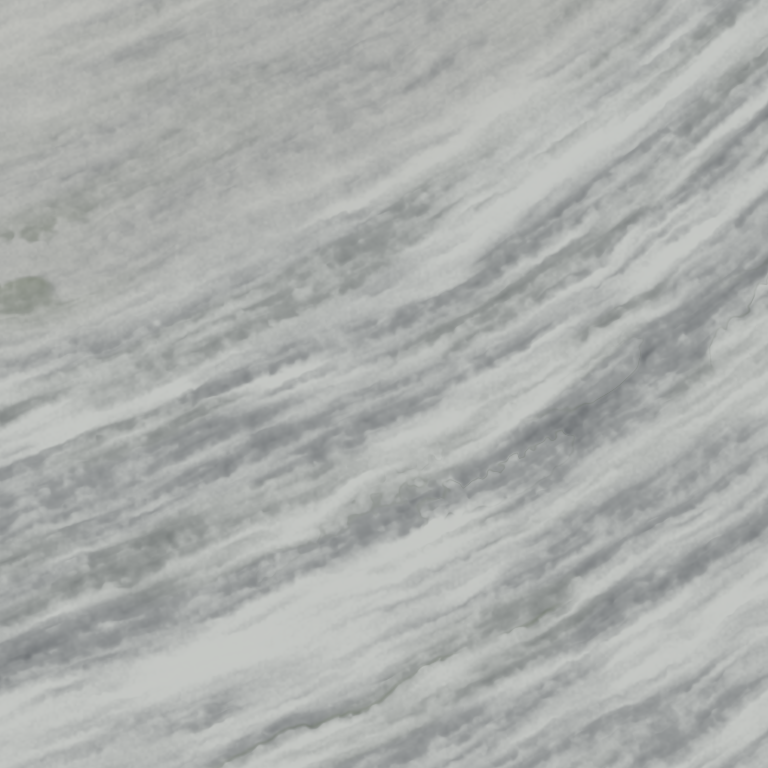
This texture is drawn by a WebGL 2 fragment shader. Its source:

```glsl
#version 300 es
precision highp float;

uniform vec2 u_resolution;
out vec4 fragColor;

#define PALE vec3(0.775, 0.785, 0.772)
#define SLATE vec3(0.450, 0.465, 0.475)
#define MOSS vec3(0.455, 0.485, 0.435)
#define WARM vec3(0.740, 0.740, 0.720)
#define BASE_TONE 0.23
#define STREAK_CONTRAST 1.40
#define MOTTLE_CONTRAST 0.75
#define FLECK_CONTRAST 0.24
#define GRAIN_CONTRAST 0.10

vec3 hash3(vec2 p) {
    vec3 q = fract(p.xyx * vec3(0.1031, 0.1030, 0.0973));
    q += dot(q, q.yxz + 33.33);
    return fract((q.xxy + q.yzz) * q.zyx);
}

// Cellular noise: random cell values blended by distance to jittered centres.
float cells(vec2 p) {
    vec2 cell = floor(p), local = p - cell;
    float sum = 0.0, total = 0.0;
    for (int j = -1; j <= 1; j++) {
        for (int i = -1; i <= 1; i++) {
            vec2 offset = vec2(i, j);
            vec3 h = hash3(cell + offset + 200.0);
            vec2 d = offset + 0.2 + 0.6 * h.xy - local;
            float w = max(0.0, 1.0 - dot(d, d) / 1.44);
            w *= w * w;
            sum += w * h.z;
            total += w;
        }
    }
    return sum / max(total, 1e-4);
}

float band(float x, float centre, float width) {
    float d = (x - centre) / width;
    return exp(-d * d);
}

// x runs along the veins, y across them; the veins steepen to the upper right.
vec2 veinSpace(vec2 p) {
    float across = p.y - 0.32 * p.x - p.x * p.x * mix(0.12, 0.24, p.y);
    across += 0.030 * (cells(p * 4.0) - 0.5) + 0.014 * (cells(p * 13.0) - 0.5);
    return vec2(0.9 * p.x + 0.45 * p.y, across);
}

void main() {
    vec2 p = gl_FragCoord.xy / u_resolution.y;

    // Isotropic crystals and fine grain
    float mottle = 0.55 * cells(p * 52.0) + 0.45 * cells(p * 120.0 + 9.0) - 0.5;
    float grain = cells(p * 250.0) - 0.5;

    // Crystals roughen the edges of the veins
    vec2 vein = veinSpace(p) + vec2(0.02, 0.010) * mottle;
    float v = vein.y;

    // Stretched streaks at four scales
    float broad = cells(vein * vec2(3.0, 17.0));
    float medium = cells(vein * vec2(5.5, 44.0) + 17.0);
    float fine = cells(vein * vec2(13.0, 100.0) + 41.0);
    float fleck = cells(vein * vec2(42.0, 190.0) + 77.0) - 0.5;
    float streak = 0.30 * broad + 0.38 * medium + 0.32 * fine - 0.5;

    // Calm, warmer stone above the veins
    float calm = smoothstep(0.46, 0.64, v);

    // Grey bands, broken up by the finer streaks
    float bands = 0.34 * band(v, 0.30, 0.050) + 0.30 * band(v, 0.375, 0.018)
                + 0.18 * band(v, 0.46, 0.018) + 0.22 * band(v, 0.13, 0.030)
                + 0.18 * band(v, 0.21, 0.030) + 0.16 * band(v, -0.17, 0.040)
                - 0.12 * band(v, 0.04, 0.040) - 0.10 * band(v, 0.42, 0.022);
    bands *= 0.2 + 0.9 * medium + 0.7 * fine;

    float tone = BASE_TONE + bands + 0.01 * calm;
    tone += STREAK_CONTRAST * streak * mix(1.0, 0.4, calm);

    // Clotted lenses along the lower band, with darker rims
    float lensField = cells(vein * vec2(7.0, 24.0) + 5.0) + 0.35 * mottle;
    float lensZone = band(v, 0.12, 0.045) * smoothstep(0.2, 0.6, p.x);
    float lens = smoothstep(0.46, 0.68, lensField) * lensZone;
    float rim = band(lensField, 0.52, 0.025) * lensZone;
    tone += 0.26 * lens + 0.18 * rim;

    // Mossy patch at the left edge
    float moss = smoothstep(0.40, 0.62, cells(vein * vec2(6.0, 24.0) + 29.0) + 0.4 * mottle);
    moss *= band(v, 0.64, 0.055) * (1.0 - smoothstep(0.06, 0.19, p.x));
    tone += 0.42 * moss;

    // Hairline fracture in the lowest vein
    float path = v + 0.10 + 0.005 * sin(vein.x * 31.0) + 0.002 * sin(vein.x * 83.0);
    float reach = smoothstep(0.22, 0.34, p.x) * (1.0 - smoothstep(0.70, 0.80, p.x));
    float fracture = band(path, 0.0, 0.0030) * reach * smoothstep(0.3, 0.6, fine);
    tone += 0.42 * fracture + 0.22 * band(path, 0.008, 0.012) * reach;

    // Crystals and flecks show most in the dark stone
    float rough = smoothstep(0.12, 0.60, tone);
    tone += MOTTLE_CONTRAST * mottle * mix(0.10, 1.0, rough);
    tone += FLECK_CONTRAST * fleck * mix(0.25, 1.0, rough);
    tone += GRAIN_CONTRAST * grain;

    // Soft limits keep detail in the palest and darkest stone
    tone = 0.5 * (tone + sqrt(tone * tone + 0.006));
    tone -= 0.45 * max(tone - 0.55, 0.0);

    // Colour, with faint green seams beside the bands
    float seam = smoothstep(0.50, 0.75, cells(vein * vec2(4.0, 30.0) + 63.0));
    float green = clamp(moss + 0.25 * seam + 0.4 * rim + 0.5 * fracture, 0.0, 1.0);
    vec3 light = mix(PALE, WARM, 0.6 * calm);
    vec3 dark = mix(SLATE, MOSS, green);
    fragColor = vec4(mix(light, dark, min(tone, 1.0)), 1.0);
}
```
